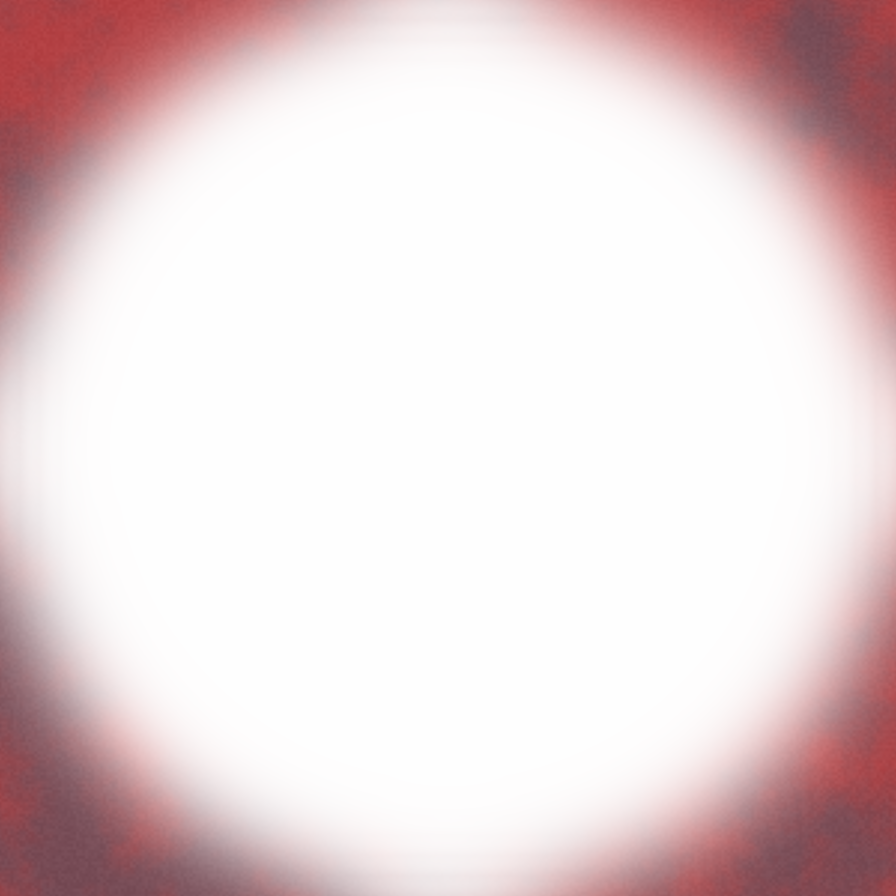
This background is drawn by a Shadertoy shader. Its source:

```glsl
// A soft white disc glowing over mottled red and plum clouds in the corners.

#define DISC_RADIUS 0.508
#define BLUR_SIGMA 0.045
#define BLUR_STEPS 6
#define CLOUD_SCALE 7.0
#define CLOUD_OCTAVES 6
#define CLOUD_GAIN 0.58
#define GRAIN 0.035
#define WHITE vec3(0.997, 0.995, 0.995)
#define RED vec3(0.70, 0.25, 0.26)
#define PLUM vec3(0.46, 0.29, 0.33)

float hash(vec2 p) {
    return fract(sin(dot(p, vec2(127.1, 311.7))) * 43758.5453);
}

float valueNoise(vec2 p) {
    vec2 cell = floor(p);
    vec2 f = fract(p);
    f = f * f * (3.0 - 2.0 * f);
    float low = mix(hash(cell), hash(cell + vec2(1.0, 0.0)), f.x);
    float high = mix(hash(cell + vec2(0.0, 1.0)), hash(cell + 1.0), f.x);
    return mix(low, high, f.y);
}

// Layered noise, normalised to 0..1
float clouds(vec2 p) {
    float sum = 0.0, total = 0.0, weight = 1.0;
    for (int i = 0; i < CLOUD_OCTAVES; i++) {
        sum += weight * valueNoise(p);
        total += weight;
        weight *= CLOUD_GAIN;
        p = mat2(1.6, 1.2, -1.2, 1.6) * p + 7.3;
    }
    return sum / total;
}

// Gaussian blur of the area outside the disc, clamped at the canvas border
float blurredFrame(vec2 uv) {
    float stride = 3.0 * BLUR_SIGMA / float(BLUR_STEPS);
    float sum = 0.0, total = 0.0;
    for (int y = -BLUR_STEPS; y <= BLUR_STEPS; y++) {
        for (int x = -BLUR_STEPS; x <= BLUR_STEPS; x++) {
            vec2 offset = vec2(x, y) * stride;
            float weight = exp(-0.5 * dot(offset, offset) / (BLUR_SIGMA * BLUR_SIGMA));
            float radius = length(clamp(uv + offset, 0.0, 1.0) - 0.5);
            sum += weight * smoothstep(-stride, stride, radius - DISC_RADIUS);
            total += weight;
        }
    }
    return sum / total;
}

void mainImage(out vec4 fragColor, in vec2 fragCoord) {
    vec2 uv = fragCoord / iResolution.xy;

    // Mottled cloud colour with fine grain
    float redness = smoothstep(0.22, 0.72, clouds(uv * CLOUD_SCALE + 3.7));
    vec3 cloudColor = mix(PLUM, RED, redness);
    cloudColor += GRAIN * (valueNoise(uv * 300.0) - 0.5);

    // Fade the clouds into the white disc
    vec3 color = mix(WHITE, cloudColor, blurredFrame(uv));
    fragColor = vec4(color, 1.0);
}
```
